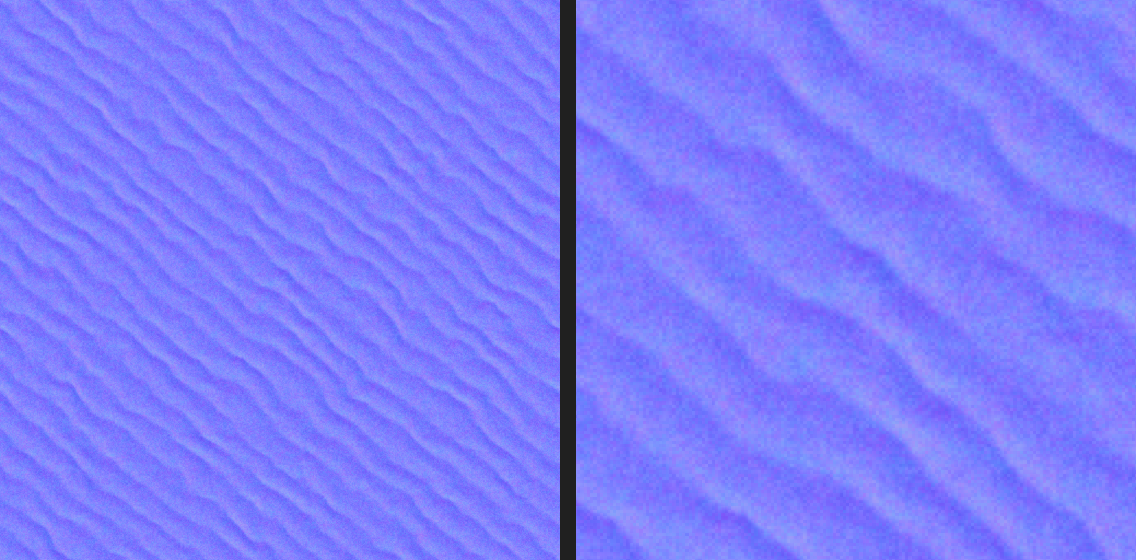
Left: the whole. Right: its middle third, enlarged.
A WebGL 1 fragment shader for this texture map:

```glsl
precision highp float;
// Tileable tangent-space normal map of wind-blown sand ripples.
// Diagonal crests come from a warped repeating height field; its slope is
// taken by central differences, then fine grain tilts the normal.

uniform vec2 u_resolution;

#define RIPPLES vec2(14.0, 17.0)  // crests across and down
#define RIPPLE_HEIGHT 0.0025
#define CREST_SOFTNESS 0.08
#define WANDER 0.32               // broad bending, in ripple widths
#define WOBBLE 0.38               // medium kinks
#define JITTER 0.22               // small kinks
#define BUMP_HEIGHT 0.0009
#define GRAIN_CELLS 512.0
#define GRAIN_FINE 0.072
#define GRAIN_CLUMP 0.07
#define SLOPE_STEP 0.0016
#define FLAT_TONE 0.496

float hash(vec2 cell) {
  vec3 q = fract(vec3(cell.xyx) * 0.1031);
  q += dot(q, q.yzx + 33.33);
  return fract((q.x + q.y) * q.z);
}

// Smooth value noise in -0.5..0.5 that repeats after the given cell count.
float tileNoise(vec2 uv, float cells, float seed) {
  vec2 p = uv * cells;
  vec2 i = floor(p);
  vec2 f = p - i;
  f = f * f * f * (f * (f * 6.0 - 15.0) + 10.0);
  vec2 a = mod(i, cells) + seed;
  vec2 b = mod(i + 1.0, cells) + seed;
  float low = mix(hash(a), hash(vec2(b.x, a.y)), f.x);
  float high = mix(hash(vec2(a.x, b.y)), hash(b), f.x);
  return mix(low, high, f.y) - 0.5;
}

float sandHeight(vec2 uv) {
  float warp = WANDER * tileNoise(uv, 6.0, 11.0)
             + WOBBLE * tileNoise(uv, 18.0, 37.0)
             + JITTER * tileNoise(uv, 40.0, 71.0);
  float wave = sin(3.14159265 * (dot(uv, RIPPLES) + warp));
  // Softened |sin| gives narrow crests and broad round troughs.
  float crest = 1.0 - sqrt(wave * wave + CREST_SOFTNESS);
  float strength = 1.0 + 0.8 * tileNoise(uv, 17.0, 103.0);
  float bumps = tileNoise(uv, 34.0, 151.0) + 0.5 * tileNoise(uv, 72.0, 197.0);
  return RIPPLE_HEIGHT * strength * crest + BUMP_HEIGHT * bumps;
}

// Independent sideways tilt of single grains and of small clumps.
vec2 grainTilt(vec2 uv) {
  vec2 cell = mod(floor(uv * GRAIN_CELLS), GRAIN_CELLS);
  vec2 fine = vec2(hash(cell + 241.0), hash(cell + 853.0)) - 0.5;
  float clumps = GRAIN_CELLS * 0.5;
  vec2 clump = vec2(tileNoise(uv, clumps, 307.0), tileNoise(uv, clumps, 619.0));
  return 2.0 * (GRAIN_FINE * fine + GRAIN_CLUMP * clump);
}

void main() {
  vec2 uv = gl_FragCoord.xy / u_resolution;
  vec2 dx = vec2(SLOPE_STEP, 0.0);
  vec2 dy = dx.yx;
  vec2 slope = vec2(sandHeight(uv + dx) - sandHeight(uv - dx),
                    sandHeight(uv + dy) - sandHeight(uv - dy)) / (2.0 * SLOPE_STEP);

  vec3 normal = normalize(vec3(grainTilt(uv) - slope, 1.0));
  vec3 color = vec3(FLAT_TONE + 0.5 * normal.xy, 0.5 + 0.5 * normal.z);
  gl_FragColor = vec4(color, 1.0);
}
```
